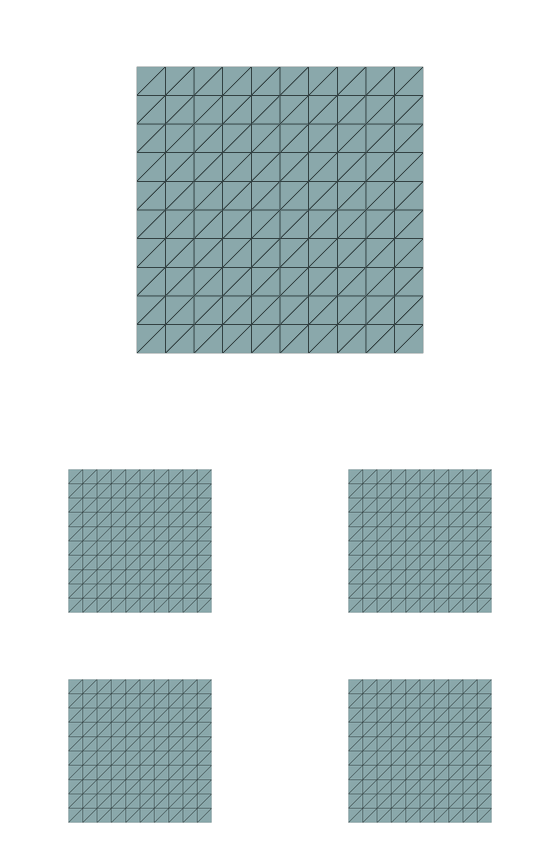
Top, the tile; bottom, the same tile 2 across and 2 down.
This pattern is drawn by a Shadertoy shader. Its source:

```glsl
// Draws a centred square sheet, ruled into ten by ten cells with rising diagonals, on white.

const float CELLS = 10.0;         // repeats across and down
const float SHEET_SIZE = 0.6823;  // side of the sheet, in canvas heights
const float LINE_WIDTH = 0.0015;  // in canvas heights

const vec3 PAPER = vec3(1.0);
const vec3 TEAL = vec3(0.54, 0.66, 0.67);
const vec3 INK = vec3(0.0, 0.02, 0.02);

// Distance to the nearest whole number.
float nearestWhole(float x) {
    return abs(fract(x + 0.5) - 0.5);
}

// Share of a pixel lying on the inner side of an edge at signed distance d.
float edgeCoverage(float d, float pixel) {
    return clamp(0.5 - d / pixel, 0.0, 1.0);
}

// Share of a pixel covered by a line, also when it is thinner than the pixel.
float lineCoverage(float d, float width, float pixel) {
    return edgeCoverage(d - 0.5 * width, pixel) - edgeCoverage(d + 0.5 * width, pixel);
}

// Distance to the closest grid line or diagonal, in cell units.
vec2 gridAndDiagonal(vec2 cell) {
    float grid = min(nearestWhole(cell.x), nearestWhole(cell.y));
    float diagonal = nearestWhole(cell.x - cell.y) * inversesqrt(2.0);
    return vec2(grid, diagonal);
}

// Coverage of an axis-aligned square centred on the origin.
float squareCoverage(vec2 p, float side, float pixel) {
    vec2 d = abs(p) - 0.5 * side;
    return edgeCoverage(d.x, pixel) * edgeCoverage(d.y, pixel);
}

void mainImage(out vec4 fragColor, in vec2 fragCoord) {
    float pixel = 1.0 / iResolution.y;
    vec2 p = (fragCoord - 0.5 * iResolution.xy) * pixel;

    // Ruled lines
    float cellSize = SHEET_SIZE / CELLS;
    vec2 d = gridAndDiagonal(p / cellSize) * cellSize;
    float ink = max(lineCoverage(d.x, LINE_WIDTH, pixel),
                    lineCoverage(d.y, LINE_WIDTH, pixel));

    // Sheet on the white margin, which closes the tile
    vec3 sheet = mix(TEAL, INK, ink);
    fragColor = vec4(mix(PAPER, sheet, squareCoverage(p, SHEET_SIZE, pixel)), 1.0);
}
```
